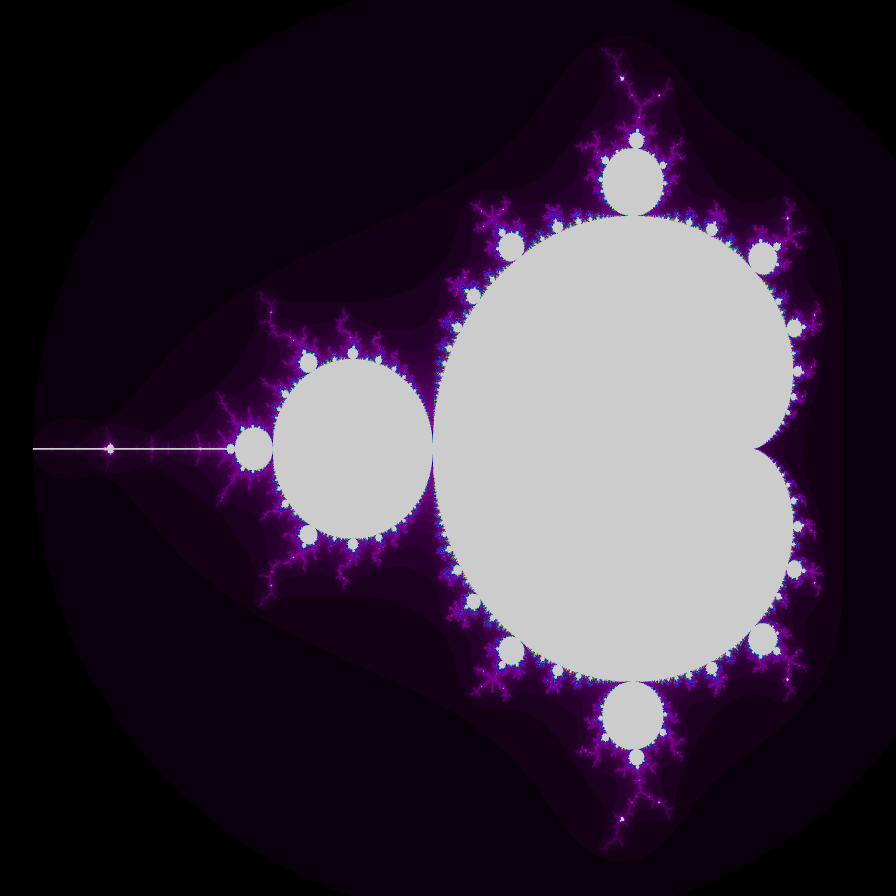
Write a WebGL 2 fragment shader that draws this background.

```glsl
#version 300 es
precision highp float;
// Mandelbrot set: pale grey interior over dark violet escape bands.
// Each sample iterates z*z + c, then its quantised escape count is looked up
// in a spectral ramp; a 2x2 sample grid smooths the edges.

uniform vec2 u_resolution;
out vec4 fragColor;

const int MAX_STEPS = 500;
const float LEVELS = 256.0;
const int GRID = 2;
const vec2 VIEW_MIN = vec2(-2.1, -1.25);
const vec2 VIEW_SIZE = vec2(2.8, 2.5);
const vec2 VIEW_SHIFT = vec2(-0.5, 0.5) / 512.0;
const float SPIKE_HALF_WIDTH = 0.5 / 512.0;
const vec3 INTERIOR = vec3(0.8);

// Spectral ramp channels at 21 evenly spaced stops
const float RED[21] = float[21](
    0.0, 0.467, 0.533, 0.0, 0.0, 0.0, 0.0, 0.0, 0.0, 0.0, 0.0,
    0.0, 0.0, 0.733, 0.933, 1.0, 1.0, 1.0, 0.867, 0.8, 0.8);
const float GREEN[21] = float[21](
    0.0, 0.0, 0.0, 0.0, 0.0, 0.467, 0.6, 0.667, 0.667, 0.6, 0.733,
    0.867, 1.0, 1.0, 0.933, 0.8, 0.6, 0.0, 0.0, 0.0, 0.8);
const float BLUE[21] = float[21](
    0.0, 0.533, 0.6, 0.667, 0.867, 0.867, 0.867, 0.667, 0.533, 0.0, 0.0,
    0.0, 0.0, 0.0, 0.0, 0.0, 0.0, 0.0, 0.0, 0.0, 0.8);

vec3 rampStop(int i) {
    return vec3(RED[i], GREEN[i], BLUE[i]);
}

vec3 spectralRamp(float t) {
    float position = clamp(t, 0.0, 1.0) * 20.0;
    int i = min(int(position), 19);
    return mix(rampStop(i), rampStop(i + 1), position - float(i));
}

// Closed forms for the main cardioid and the disc to its left
bool inMainBodies(vec2 c) {
    float x = c.x - 0.25;
    float y2 = c.y * c.y;
    float q = x * x + y2;
    bool cardioid = q * (q + x) <= 0.25 * y2;
    bool disc = (c.x + 1.0) * (c.x + 1.0) + y2 <= 0.0625;
    return cardioid || disc;
}

// Number of steps completed before the orbit leaves radius 2
int escapeCount(vec2 c, int limit) {
    if (inMainBodies(c)) return limit;
    vec2 z = vec2(0.0);
    for (int i = 0; i < limit; i++) {
        z = vec2(z.x * z.x - z.y * z.y, 2.0 * z.x * z.y) + c;
        if (dot(z, z) > 4.0) return i;
    }
    return limit;
}

vec3 escapeColor(int count, int limit) {
    if (count >= limit) return INTERIOR;
    float level = floor(float(count) * LEVELS / float(limit));
    return spectralRamp(level / (LEVELS - 1.0));
}

vec2 toPlane(vec2 uv) {
    return VIEW_MIN + VIEW_SIZE * (uv + VIEW_SHIFT);
}

// Coverage of the thin real-axis spike, too fine for the sample grid
float spikeCoverage(vec2 c, vec2 pixel) {
    float dy = abs(c.y) / VIEW_SIZE.y;
    float across = clamp(0.5 + (SPIKE_HALF_WIDTH - dy) / pixel.y, 0.0, 1.0);
    float dx = (abs(c.x + 1.7) - 0.3) / VIEW_SIZE.x;
    float along = clamp(0.5 - dx / pixel.x, 0.0, 1.0);
    return across * along;
}

void main() {
    vec2 pixel = 1.0 / u_resolution;
    vec2 uv = gl_FragCoord.xy * pixel;

    // Average the colours over a small grid inside the pixel
    vec3 color = vec3(0.0);
    for (int j = 0; j < GRID; j++) {
        for (int i = 0; i < GRID; i++) {
            vec2 offset = (vec2(i, j) + 0.5) / float(GRID) - 0.5;
            vec2 c = toPlane(uv + offset * pixel);
            color += escapeColor(escapeCount(c, MAX_STEPS), MAX_STEPS);
        }
    }
    color /= float(GRID * GRID);

    color = mix(color, INTERIOR, spikeCoverage(toPlane(uv), pixel));
    fragColor = vec4(color, 1.0);
}
```
